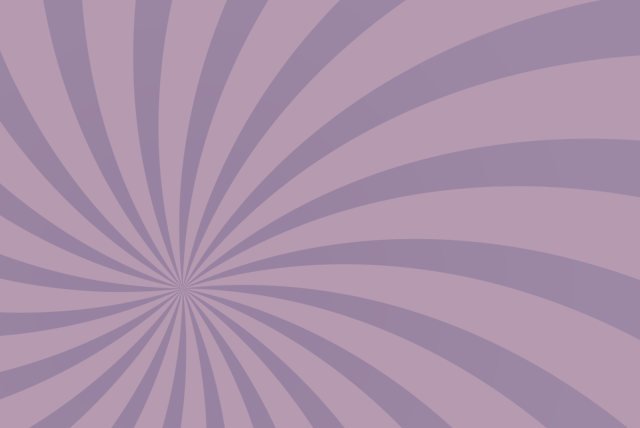
Reproduce this background procedurally as a Shadertoy shader.

```glsl
// Muted mauve sunburst whose twenty curved rays swirl out of an off-centre hub.
#define HUB vec2(0.2855, 0.326)          // hub, as a fraction of the canvas
#define RAYS 20.0                        // number of dark rays
#define DARK_SHARE 0.408                 // share of each period that is dark
#define PHASE 0.0511                     // ray direction at the hub, radians
#define TWIST 0.4067                     // clockwise bend per canvas height
#define UNTWIST 0.0206                   // easing of the bend far out
#define LIGHT_MAUVE vec3(0.710, 0.603, 0.690)
#define DARK_NEAR vec3(0.594, 0.509, 0.630)
#define DARK_FAR vec3(0.612, 0.535, 0.643)

const float TAU = 6.2831853;

// Signed distance to the nearest ray edge, negative inside a dark ray.
float swirlDistance(vec2 p) {
    float radius = length(p);
    float bend = radius * (TWIST - UNTWIST * radius);
    float slope = radius * (TWIST - 2.0 * UNTWIST * radius);
    float angle = atan(p.y, p.x + 1e-6) + bend - PHASE;

    // Fold the angle into one period centred on a dark ray.
    float period = TAU / RAYS;
    float fromAxis = abs(fract(angle / period + 0.5) - 0.5) * period;
    float angularGap = fromAxis - 0.5 * DARK_SHARE * period;
    return angularGap * radius / sqrt(1.0 + slope * slope);
}

void mainImage(out vec4 fragColor, in vec2 fragCoord) {
    vec2 p = (fragCoord - HUB * iResolution.xy) / iResolution.y;
    float pixel = 1.0 / iResolution.y;

    // Dark rays lighten gently away from the hub.
    vec3 dark = mix(DARK_NEAR, DARK_FAR, smoothstep(0.15, 1.15, length(p)));

    // Antialiased blend; rays melt together at the hub.
    float light = smoothstep(-0.8 * pixel, 0.8 * pixel, swirlDistance(p));
    fragColor = vec4(mix(dark, LIGHT_MAUVE, light), 1.0);
}
```
